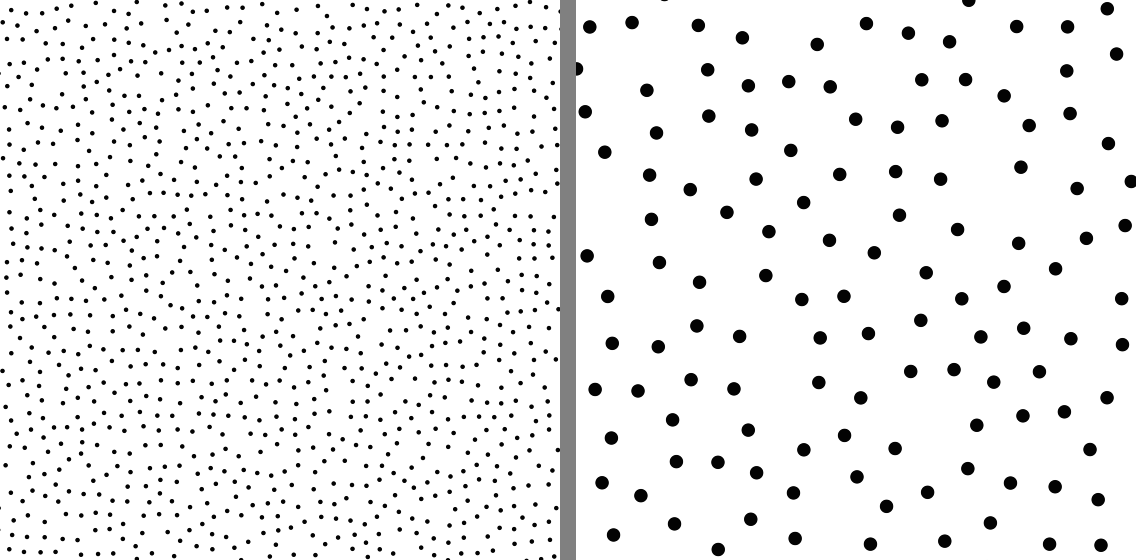
Left: the whole. Right: its middle third, enlarged.
Reproduce this texture procedurally as a WebGL 1 fragment shader.

```glsl
precision highp float;
uniform vec2 u_resolution;

vec2 hash2(vec2 cell) {
  vec3 h = fract(cell.xyx * vec3(0.1031, 0.1030, 0.0973) + 0.317);
  h += dot(h, h.yzx + 33.33);
  return fract((h.xx + h.yz) * h.zy);
}

// Push that keeps a point clear of one neighbour
vec2 repulsion(vec2 point, vec2 neighbour) {
  vec2 away = point - neighbour;
  float dist = max(length(away), 0.0001);
  return away / dist * max(0.0, 0.9 - dist) * 0.45;
}

void main() {
  const float CELLS = 33.0;
  vec2 pos = gl_FragCoord.xy / u_resolution.y * CELLS;
  float pixel = CELLS / u_resolution.y;
  vec2 nearCell = floor(pos - 0.5);

  // One random point per cell, in an 8 by 8 block around the pixel
  vec2 points[64];
  for (int y = 0; y < 8; y++) {
    for (int x = 0; x < 8; x++) {
      vec2 cell = nearCell + vec2(float(x), float(y)) - 3.0;
      points[y * 8 + x] = cell + hash2(cell);
    }
  }

  // Spread the points; each round drops the outer ring and shifts the block
  for (int pass = 0; pass < 3; pass++) {
    for (int y = 0; y < 6; y++) {
      for (int x = 0; x < 6; x++) {
        if (x + 2 * pass < 6 && y + 2 * pass < 6) {
          vec2 point = points[(y + 1) * 8 + x + 1];
          vec2 push = vec2(0.0);
          for (int j = 0; j < 3; j++) {
            for (int i = 0; i < 3; i++) {
              push += repulsion(point, points[(y + j) * 8 + x + i]);
            }
          }
          points[y * 8 + x] = point + push;
        }
      }
    }
  }

  // Distance to the closest dot centre among the four nearest cells
  float nearest = 10.0;
  for (int y = 0; y < 2; y++) {
    for (int x = 0; x < 2; x++) {
      vec2 centre = nearCell + vec2(float(x), float(y)) + 0.5;
      vec2 dotPos = clamp(points[y * 8 + x], centre - 0.84, centre + 0.84);
      nearest = min(nearest, distance(pos, dotPos));
    }
  }

  float radius = 0.0040 * CELLS;
  float paper = smoothstep(radius - 0.6 * pixel, radius + 0.6 * pixel, nearest);
  gl_FragColor = vec4(vec3(mix(0.01, 1.0, paper)), 1.0);
}
```
